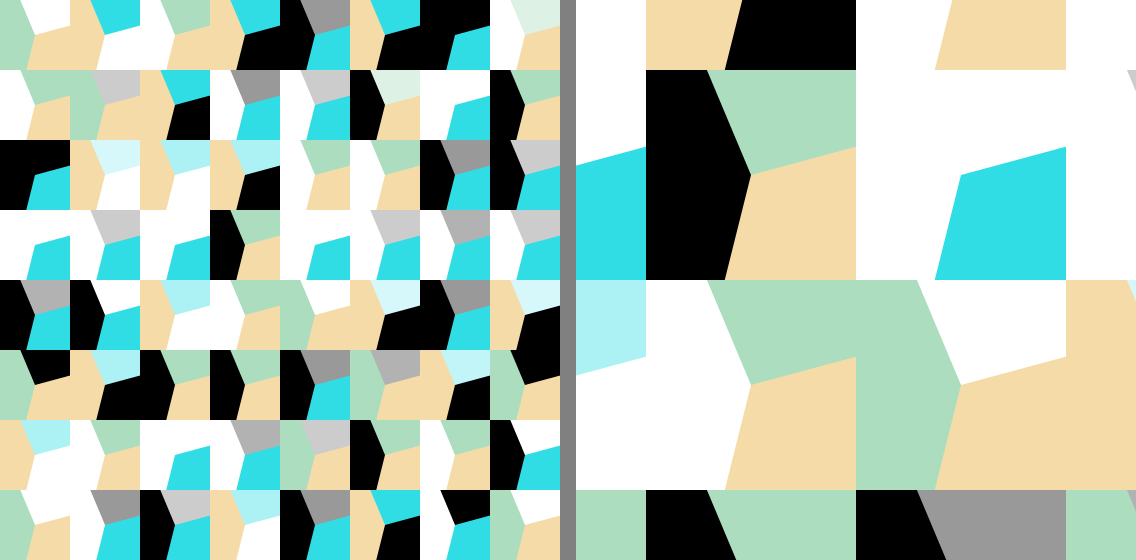
Left: the whole. Right: its middle third, enlarged.
Write a Shadertoy shader that draws this pattern.

```glsl
// An 8 by 8 grid of flat square tiles, each cut into three by rays from its centre.
// A hash per tile picks one of four colour families, a black or white accent and a
// white tint for the top piece; a small grid of samples per pixel smooths all edges.

const vec3 BLACK = vec3(0.0);
const vec3 WHITE = vec3(1.0);
const vec3 SAND  = vec3(0.961, 0.859, 0.659);
const vec3 CYAN  = vec3(0.188, 0.867, 0.894);
const vec3 GREEN = vec3(0.671, 0.867, 0.745);

// Three independent random values per tile
vec3 hash32(vec2 cell) {
    vec3 q = fract(cell.xyx * vec3(0.1031, 0.1030, 0.0973));
    q += dot(q, q.yxz + 33.33);
    return fract((q.xxy + q.yzz) * q.zyx);
}

// Positive when p lies counter-clockwise of the ray
float side(vec2 ray, vec2 p) {
    return ray.x * p.y - ray.y * p.x;
}

// Share of white in the top piece: none, one of three steps, or all
float tintAmount(float r, float plain, float full) {
    if (r < plain) return 0.0;
    if (r > 1.0 - full) return 1.0;
    float t = (r - plain) / (1.0 - full - plain);
    return 0.6 + 0.1 * min(floor(t * 3.0), 2.0);
}

vec3 tileColor(vec2 uv) {
    vec3 rnd = hash32(floor(uv) + 17.0);
    vec2 p = fract(uv) - 0.5;
    vec3 accent = rnd.z < 0.5 ? BLACK : WHITE;

    // Colour families
    vec3 left, top, lower;
    float tint;
    if (rnd.x < 0.27) {
        left = SAND;   top = CYAN;  lower = accent;
        tint = tintAmount(rnd.y, 0.36, 0.0);
    } else if (rnd.x < 0.54) {
        left = accent; top = BLACK; lower = CYAN;
        tint = tintAmount(rnd.y, 0.33, 0.2);
    } else if (rnd.x < 0.74) {
        left = GREEN;  top = BLACK; lower = SAND;
        tint = tintAmount(rnd.y, 0.36, 0.22);
    } else {
        left = accent; top = GREEN; lower = SAND;
        tint = rnd.y < 0.8 ? 0.0 : 0.6;
    }

    // Rays to the top, right and bottom edges bound the three pieces
    bool inLeft = side(vec2(-0.21, 0.5), p) > 0.0 && side(vec2(-0.125, -0.5), p) < 0.0;
    bool inTop = side(vec2(0.5, 0.135), p) > 0.0;
    return inLeft ? left : inTop ? mix(top, WHITE, tint) : lower;
}

void mainImage(out vec4 fragColor, in vec2 fragCoord) {
    const int N = 4;
    vec3 sum = vec3(0.0);
    for (int j = 0; j < N; j++) {
        for (int i = 0; i < N; i++) {
            vec2 offset = (vec2(i, j) + 0.5) / float(N) - 0.5;
            sum += tileColor((fragCoord + offset) / iResolution.y * 8.0);
        }
    }
    fragColor = vec4(sum / float(N * N), 1.0);
}
```
